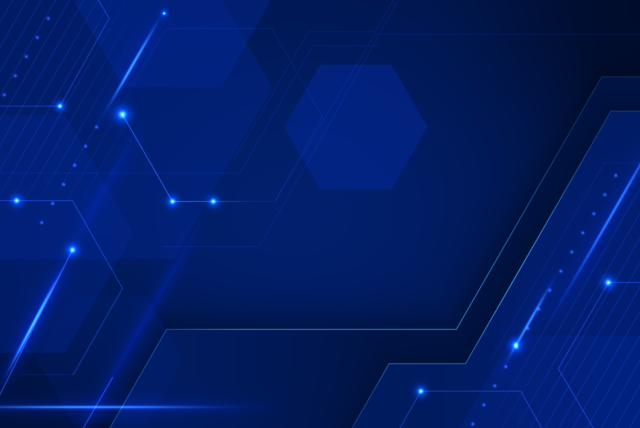
Write a Shadertoy shader that draws this background.

```glsl
#define DEEP vec3(0.0, 0.07, 0.245)
#define NAVY vec3(0.003, 0.122, 0.425)
#define ROYAL vec3(0.01, 0.15, 0.58)
#define VIOLET vec3(0.08, 0.16, 0.80)
#define PALE vec3(0.50, 0.68, 0.95)
#define CYAN vec3(0.30, 0.70, 0.90)
#define LINE_WIDTH 0.005
#define HATCH_STEP 0.147
#define DOT_STEP 0.264
#define SLANT vec2(0.5, 0.866)

const vec2 ACROSS = vec2(0.866, -0.5);
float px; // size of one pixel in canvas units

float coverage(float d) { return 1.0 - smoothstep(-px, px, d); }

float hexagon(vec2 p, vec2 centre, float radius) {
    p = abs(p - centre);
    return coverage(max(p.y, dot(p, SLANT.yx)) - 0.866 * radius);
}

// Region below and to the right of a slanted corner
float wedge(vec2 p, vec2 corner) {
    p -= corner;
    return max(p.y, -dot(p, ACROSS));
}

float segment(vec2 p, vec2 a, vec2 b) {
    vec2 e = b - a;
    return length(p - a - e * clamp(dot(p - a, e) / dot(e, e), 0.0, 1.0));
}

float path(vec2 p, vec2 a, vec2 b, vec2 c, vec2 d) {
    return min(segment(p, a, b), min(segment(p, b, c), segment(p, c, d)));
}

vec3 stroke(float d, float strength) {
    return mix(VIOLET, PALE, strength) * strength * coverage(abs(d) - LINE_WIDTH);
}

vec3 node(vec2 p, vec2 centre, float size) {
    vec2 q = (p - centre) / size;
    float r = dot(q, q);
    return vec3(0.5, 0.8, 0.85) * exp(-r * 1300.0) + vec3(0.0, 0.2, 0.6) * exp(-r * 170.0);
}

// Light streak that tapers towards both ends
vec3 beam(vec2 p, vec2 a, vec2 b, float core, float halo) {
    vec2 e = b - a;
    float h = clamp(dot(p - a, e) / dot(e, e), 0.0, 1.0);
    float d = segment(p, a, b), taper = 4.0 * h * (1.0 - h);
    return CYAN * core * pow(taper, 4.0) * exp(-d * d * 3500.0)
         + vec3(0.0, 0.08, 0.65) * halo * taper * exp(-d / 0.07);
}

// Row of small lights running down the slant
vec3 dots(vec2 p, vec2 start, float count) {
    float k = clamp(round(dot(start - p, SLANT) / DOT_STEP), 0.0, count - 1.0);
    float d = length(p - start + SLANT * k * DOT_STEP);
    return vec3(0.15, 0.27, 0.65) * exp(-d * d * 2800.0);
}

void mainImage(out vec4 fragColor, in vec2 fragCoord) {
    vec2 p = fragCoord / iResolution.xy * vec2(7.68, 5.12);
    px = 7.68 / iResolution.x;

    // Backdrop
    vec2 q = (p - vec2(3.5, 2.5)) * vec2(0.29, 0.34);
    vec3 col = mix(DEEP, NAVY, exp(-dot(q, q)));
    col = mix(col, DEEP * 0.85, 0.55 * exp(-dot(p, p) * 0.8));
    col *= 1.0 - 0.35 * smoothstep(5.0, 7.6, p.x) * smoothstep(2.8, 5.0, p.y);

    // Translucent hexagons
    col = mix(col, ROYAL, 0.38 * hexagon(p, vec2(0.90, 4.07), 2.37));
    col = mix(col, ROYAL, 0.45 * hexagon(p, vec2(2.07, 5.09), 1.17));
    col = mix(col, ROYAL, 0.35 * hexagon(p, vec2(-0.04, 2.32), 1.64));
    col = mix(col, ROYAL, 0.58 * hexagon(p, vec2(4.27, 3.60), 0.86));

    // Raised panels with soft shadows
    float outer = min(wedge(p, vec2(2.00, 1.18)), wedge(p, vec2(7.22, 4.20)));
    float inner = min(wedge(p, vec2(4.67, 0.77)), wedge(p, vec2(7.33, 3.79)));
    col *= 1.0 - 0.32 * exp(-max(outer, 0.0) / 0.25);
    vec3 outerFill = mix(NAVY * 0.88, DEEP * 1.12, smoothstep(1.5, 5.5, p.x));
    outerFill *= 1.0 - 0.2 * exp(-max(inner, 0.0) / 0.25);
    col = mix(col, outerFill, coverage(outer));
    vec3 innerFill = mix(NAVY * 0.88, ROYAL * 0.78, smoothstep(5.0, 7.4, p.x) * smoothstep(4.6, 1.5, p.y));
    col = mix(col, innerFill, coverage(inner));
    col = mix(col, ROYAL, 0.15 * hexagon(p, vec2(1.32, 0.82), 0.88));
    col = mix(col, ROYAL, 0.3 * coverage(inner) * hexagon(p, vec2(6.95, -0.28), 1.60));

    // Slanted hatching
    float hatch = abs(fract(dot(p, ACROSS) / HATCH_STEP) - 0.5) * HATCH_STEP;
    float hatched = smoothstep(2.0, 0.6, p.x) * smoothstep(2.4, 3.4, p.y)
                  + coverage(inner + 0.55) * smoothstep(5.6, 6.8, p.x);
    col += vec3(0.03, 0.055, 0.13) * hatched * coverage(hatch - LINE_WIDTH);

    // Panel rims
    float rim = mix(0.25, 0.75, smoothstep(3.8, 1.4, p.y));
    col += CYAN * rim * mix(0.5, 1.0, smoothstep(1.9, 3.0, p.x)) * coverage(abs(outer) - LINE_WIDTH) * 0.8;
    float rimPeak = exp(-pow((p.y - 1.8) / 1.1, 2.0));
    col += CYAN * (0.2 + 0.55 * rimPeak) * coverage(abs(inner) - LINE_WIDTH);

    // Faint circuit traces
    float faint = path(p, vec2(0.0, 3.05), vec2(2.88, 3.05), vec2(3.75, 4.57), vec2(4.55, 4.57));
    faint = min(faint, path(p, vec2(1.95, 2.17), vec2(3.11, 2.17), vec2(4.0, 3.72), vec2(4.78, 5.12)));
    faint = min(faint, path(p, vec2(3.30, 2.71), vec2(4.50, 4.71), vec2(6.0, 4.71), vec2(7.68, 4.71)));
    faint = min(faint, path(p, vec2(2.80, 3.2), vec2(3.70, 4.74), vec2(4.50, 4.74), vec2(4.72, 5.12)));
    faint = min(faint, path(p, vec2(3.87, 3.72), vec2(3.26, 4.78), vec2(2.0, 4.78), vec2(1.7, 4.3)));
    faint = min(faint, path(p, vec2(7.68, 3.17), vec2(7.25, 3.17), vec2(6.6, 2.04), vec2(5.9, 0.83)));
    faint = min(faint, segment(p, vec2(0.25, 0.64), vec2(0.88, 0.64)));
    col += stroke(faint, 0.13);

    // Bright circuit traces
    float bright = path(p, vec2(0.0, 3.85), vec2(0.72, 3.85), vec2(1.31, 4.90), vec2(1.18, 5.12));
    bright = min(bright, path(p, vec2(0.0, 2.72), vec2(0.87, 2.72), vec2(1.47, 1.67), vec2(0.88, 0.64)));
    bright = min(bright, path(p, vec2(7.68, 1.74), vec2(7.30, 1.74), vec2(6.70, 0.71), vec2(7.12, 0.0)));
    bright = min(bright, path(p, vec2(4.80, 0.0), vec2(5.05, 0.44), vec2(6.25, 0.44), vec2(6.50, 0.0)));
    col += stroke(bright, 0.36);
    float fading = path(p, vec2(1.47, 3.75), vec2(2.07, 2.71), vec2(3.30, 2.71), vec2(3.87, 3.72));
    col += stroke(fading, mix(0.5, 0.13, smoothstep(2.2, 3.3, p.x)));
    col += stroke(segment(p, vec2(0.0, 0.4), vec2(0.87, 2.13)), 0.5);
    col += stroke(segment(p, vec2(1.0, 0.0), vec2(1.35, 0.6)), 0.5);

    // Light streaks
    col += beam(p, vec2(-0.05, 0.4), vec2(0.87, 2.13), 0.95, 0.7);
    col += beam(p, vec2(1.15, 3.58), vec2(2.03, 5.10), 0.7, 0.25);
    col += beam(p, vec2(-1.3, 0.25), vec2(3.4, 0.25), 0.6, 0.4);
    col += beam(p, vec2(0.7, -0.5), vec2(2.45, 2.52), 0.0, 0.35);
    col += beam(p, vec2(0.7, 1.9), vec2(1.75, 3.7), 0.0, 0.2);
    col += beam(p, vec2(5.95, 0.57), vec2(6.75, 1.96), 0.6, 0.25);
    col += beam(p, vec2(6.55, 1.18), vec2(8.2, 4.04), 0.45, 0.35);

    // Lights
    col += dots(p, vec2(0.58, 4.90), 5.0) + dots(p, vec2(1.16, 3.60), 6.0) + dots(p, vec2(7.39, 3.02), 14.0);
    col += node(p, vec2(1.47, 3.75), 1.3) + node(p, vec2(0.72, 3.85), 0.8) + node(p, vec2(1.97, 4.96), 0.5);
    col += node(p, vec2(2.07, 2.71), 0.9) + node(p, vec2(2.56, 2.71), 0.9) + node(p, vec2(0.20, 2.72), 0.9);
    col += node(p, vec2(0.87, 2.13), 1.0) + node(p, vec2(6.19, 0.99), 1.0);
    col += node(p, vec2(7.30, 1.74), 1.0) + node(p, vec2(5.05, 0.44), 0.9);

    fragColor = vec4(min(col, 1.0), 1.0);
}
```
